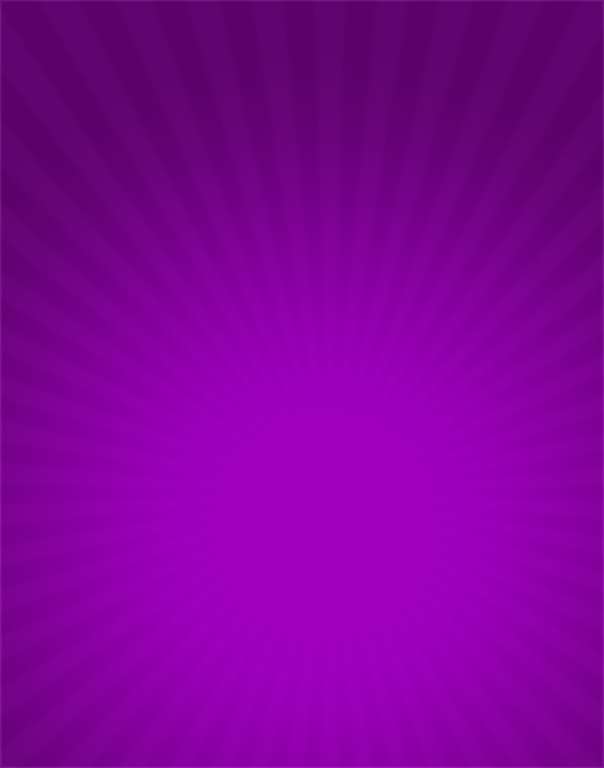
Give the GLSL for this background, as a Shadertoy shader.

```glsl
// Purple sunburst: soft rays fanning out from a glowing lower centre.

#define RAY_COUNT 50.0
#define RAY_CENTRE vec2(0.546, 0.357)
#define GLOW_CENTRE vec2(0.535, 0.306)
#define GLOW_INNER 0.125
#define GLOW_OUTER 0.655
#define RAY_SOFTNESS 0.009
#define RAY_CONTRAST 0.056
#define BORDER_WIDTH 0.0035
#define GLOW_COLOUR vec3(0.622, 0.0, 0.745)
#define SHADE_COLOUR vec3(0.364, 0.014, 0.422)

// Alternating wedges: +1 on light rays, -1 on dark ones
float rays(vec2 p, float pixel) {
    float radius = max(length(p), 0.001);
    float wave = cos(RAY_COUNT * atan(p.x, p.y));
    float blur = RAY_COUNT * (pixel + RAY_SOFTNESS) * 0.5 / radius;
    return 2.0 * smoothstep(-blur, blur, wave) - 1.0;
}

void mainImage(out vec4 fragColor, in vec2 fragCoord) {
    float pixel = 1.0 / iResolution.y;
    vec2 size = iResolution.xy * pixel;
    vec2 p = fragCoord * pixel;

    // Radial falloff from the bright heart to the dark rim
    float fade = smoothstep(GLOW_INNER, GLOW_OUTER, length(p - GLOW_CENTRE * size));
    vec3 colour = mix(GLOW_COLOUR, SHADE_COLOUR, fade);

    // Rays start faintly near their centre and deepen with the shade
    vec2 fromCentre = p - RAY_CENTRE * size;
    float strength = smoothstep(0.05, 0.15, length(fromCentre)) * mix(0.25, 1.0, fade);
    float ray = rays(fromCentre, pixel) * strength;
    colour *= 1.0 + 0.5 * RAY_CONTRAST * ray;
    colour.g += 0.006 * ray;

    // Faint pale rim along the canvas edge
    vec2 inset = min(p, size - p);
    float rim = 1.0 - smoothstep(0.0, BORDER_WIDTH, min(inset.x, inset.y));
    colour += 0.08 * rim;

    fragColor = vec4(clamp(colour, 0.0, 1.0), 1.0);
}
```
